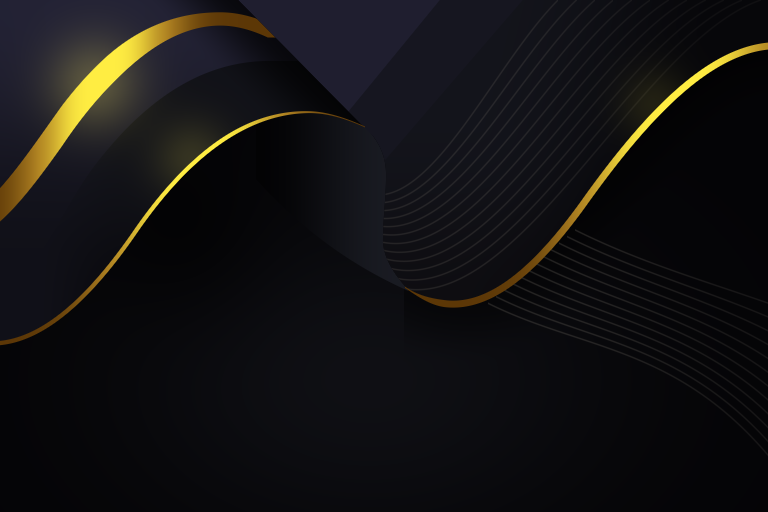
This background is drawn by a WebGL 1 fragment shader. Its source:

```glsl
precision highp float;
// Dark folded ribbons edged in gold, with fans of hairlines over a dim backdrop.
// Every outline is a chain of cubic spans giving height and slope, so that
// fills and strokes share one slope-corrected distance. Unit: canvas height.
uniform vec2 u_resolution;

const float ASPECT = 1.5;
const vec3 NIGHT = vec3(0.016, 0.015, 0.023);
const vec3 HAZE = vec3(0.066, 0.068, 0.088);
const vec3 INDIGO = vec3(0.135, 0.132, 0.205);
const vec3 PANE = vec3(0.086, 0.086, 0.126);
const vec3 SLATE = vec3(0.074, 0.077, 0.104);
const vec3 BRONZE = vec3(0.36, 0.215, 0.025);
const vec3 BRASS = vec3(0.68, 0.50, 0.13);
const vec3 YELLOW = vec3(1.0, 0.93, 0.26);
const vec3 HAIR = vec3(0.42, 0.40, 0.37);
const float HAIR_WIDTH = 0.0009;
const float FOLD_START = 0.465;
const float FOLD_SLOPE = 0.99;
const int FAN_LINES = 12;

float px;

// Cubic from a to b with end slopes m; returns height and slope.
vec2 span(float x, vec2 a, vec2 b, vec2 m) {
  float w = b.x - a.x;
  float t = clamp((x - a.x) / w, 0.0, 1.0);
  float s = 1.0 - t;
  float y = a.y * s * s * (1.0 + 2.0 * t) + b.y * t * t * (3.0 - 2.0 * t)
          + w * t * s * (m.x * s - m.y * t);
  float slope = 6.0 * t * s * (b.y - a.y) / w
              + m.x * s * (1.0 - 3.0 * t) + m.y * t * (3.0 * t - 2.0);
  return vec2(y, slope);
}

vec2 leftHem(float x) {
  vec2 a = vec2(0.264, 0.453), b = vec2(0.602, 0.219);
  if (x < a.x) return span(x, vec2(0.0, 0.670), a, vec2(-0.1, -1.45));
  if (x < b.x) return span(x, a, b, vec2(-1.45, 0.0));
  return span(x, b, vec2(0.713, 0.248), vec2(0.0, 0.45));
}

vec2 broadBand(float x) {
  vec2 a = vec2(0.121, 0.246), b = vec2(0.430, 0.037);
  if (x < a.x) return span(x, vec2(0.0, 0.400), a, vec2(-1.0, -1.4));
  if (x < b.x) return span(x, a, b, vec2(-1.4, 0.0));
  return span(x, b, vec2(0.523, 0.059), vec2(0.0, 0.45));
}

vec2 rightHem(float x) {
  vec2 a = vec2(0.885, 0.594), b = vec2(1.143, 0.393);
  if (x < a.x) return span(x, vec2(0.791, 0.561), a, vec2(0.7, 0.0));
  if (x < b.x) return span(x, a, b, vec2(0.0, -1.4));
  return span(x, b, vec2(1.5, 0.090), vec2(-1.4, -0.1));
}

// Horizontal place of the rolled edge at depth y.
vec2 curl(float y) {
  vec2 a = vec2(0.342, 0.754), b = vec2(0.469, 0.748);
  if (y < a.x) return span(y, vec2(0.248, 0.713), a, vec2(1.0, 0.0));
  if (y < b.x) return span(y, a, b, vec2(0.0));
  return span(y, b, vec2(0.566, 0.797), vec2(0.0, 0.9));
}

// Positive above the curve.
float above(float y, vec2 c) { return (c.x - y) * inversesqrt(1.0 + c.y * c.y); }
float fill(float d) { return clamp(0.5 + d / px, 0.0, 1.0); }
float stroke(float d, float halfWidth) { return fill(halfWidth - abs(d)); }
float hair(float d) { return 1.0 - smoothstep(0.0, HAIR_WIDTH + px, abs(d)); }
float glow(vec2 v, float r) { return exp(-dot(v, v) / (r * r)); }

vec3 gold(float x, float peak, float spread) {
  float f = exp(-pow((x - peak) / spread, 2.0));
  return mix(mix(BRONZE, BRASS, smoothstep(0.0, 0.5, f)), YELLOW, smoothstep(0.35, 1.0, f));
}

void main() {
  px = 1.0 / u_resolution.y;
  vec2 uv = gl_FragCoord.xy / u_resolution;
  vec2 p = vec2(uv.x * ASPECT, 1.0 - uv.y); // y runs down from the top
  float x = p.x, y = p.y;
  float hemL = above(y, leftHem(x)), hemR = above(y, rightHem(x));
  float fold = (x - FOLD_START - FOLD_SLOPE * y) * 0.71;
  vec2 roll = curl(y);
  float curlD = (x - roll.x) * inversesqrt(1.0 + roll.y * roll.y);

  // Backdrop with a low central haze and a shadow under the left hem
  vec3 col = mix(NIGHT, HAZE, 0.85 * glow((p - vec2(0.72, 0.74)) / vec2(1.5, 1.0), 0.32));
  col *= mix(1.0, 0.5, glow(p - vec2(0.36, 0.45), 0.16));
  col *= mix(0.55, 1.0, smoothstep(0.0, 0.12, -hemR + 0.4 * step(x, 0.79)));

  // Two fans of hairlines, one below and one on the right ribbon
  float lowFan = 0.0, highFan = 0.0;
  for (int i = 0; i < FAN_LINES; i++) {
    float k = float(i);
    vec2 a = vec2(1.123 - 0.0155 * k, 0.449 + 0.013 * k);
    vec2 c = span(x, a, vec2(ASPECT, 0.592 + 0.027 * k), vec2(0.5, 0.35 + 0.075 * k));
    lowFan += hair(above(y, c)) * step(a.x, x);
    vec2 top = vec2(1.09 + 0.036 * k, 0.0);
    c = span(x, vec2(0.75, 0.38 + 0.0156 * k), top, vec2(-0.15 + 0.055 * k, -1.0 + 0.06 * k));
    highFan += hair(above(y, c)) * step(x, top.x);
  }
  col = mix(col, HAIR, 0.30 * min(lowFan, 1.0) * (1.0 - 0.4 * smoothstep(1.1, 1.5, x)));

  // Underside of the fold
  vec2 rim = span(x, vec2(0.5, 0.35), vec2(0.797, 0.568), vec2(1.1, 0.45));
  vec3 under = mix(NIGHT * 0.7, vec3(0.098, 0.104, 0.132), smoothstep(0.50, 0.77, x));
  col = mix(col, under, fill(above(y, rim)) * fill(-curlD) * step(0.5, x));

  // Right ribbon: three overlapping panes
  vec3 ribbon = mix(SLATE, vec3(0.055, 0.052, 0.068), smoothstep(0.25, 0.58, y));
  ribbon = mix(ribbon, NIGHT, 0.8 * smoothstep(1.0, 1.42, x + 0.25 * y));
  ribbon = mix(ribbon, HAIR, 0.24 * min(highFan, 1.0) * (1.0 - 0.6 * smoothstep(0.95, 1.4, x)));
  ribbon = mix(ribbon, PANE, fill((1.021 - 0.86 * y - x) * 0.76) * (1.0 - smoothstep(0.29, 0.36, y)));
  ribbon = mix(ribbon, INDIGO * 0.9, fill((0.859 - 0.82 * y - x) * 0.77));
  ribbon += YELLOW * 0.10 * glow(p - vec2(1.28, 0.205), 0.07);
  float rightMask = fill(max(fold, curlD)) * fill(hemR);
  col = mix(col, ribbon, rightMask);

  // Left ribbon: lit pane, inner pane, and shade beside the fold
  vec2 a = vec2(0.186, 0.322);
  vec2 inner = span(x, a, vec2(0.527, 0.119), vec2(-1.3, 0.0));
  if (x < a.x) inner = span(x, vec2(0.05, 0.54), a, vec2(-1.4, -1.3));
  vec3 left = mix(INDIGO, PANE * 0.75, smoothstep(0.0, 0.5, y));
  vec3 innerTone = mix(SLATE * 0.9, NIGHT * 2.0, smoothstep(0.3, 0.65, y));
  left = mix(left, innerTone, fill(-above(y, inner)) * smoothstep(0.06, 0.25, x));
  left *= mix(0.25, 1.0, smoothstep(0.0, 0.13, -fold));
  float band = above(y, broadBand(x));
  left += YELLOW * 0.24 * glow(p - vec2(0.185, 0.165), 0.09);
  left += YELLOW * 0.14 * glow(p - vec2(0.375, 0.31), 0.075);
  float bandWidth = mix(0.023, 0.013, smoothstep(0.2, 0.43, x));
  left = mix(left, gold(x, 0.20, 0.14), stroke(band, bandWidth));
  float leftMask = fill(-fold) * fill(hemL) * step(x, 0.713);
  col = mix(col, left, leftMask);

  // Gold hems with tapered ends
  float thin = mix(0.0042, 0.0008, smoothstep(0.42, 0.713, x));
  col = mix(col, gold(x, 0.385, 0.19), stroke(hemL, thin) * step(x, 0.713));
  float thick = mix(0.001, 0.0068, smoothstep(0.791, 0.87, x));
  col = mix(col, gold(x, 1.32, 0.21), stroke(hemR, thick) * step(0.791, x));

  gl_FragColor = vec4(col, 1.0);
}
```
